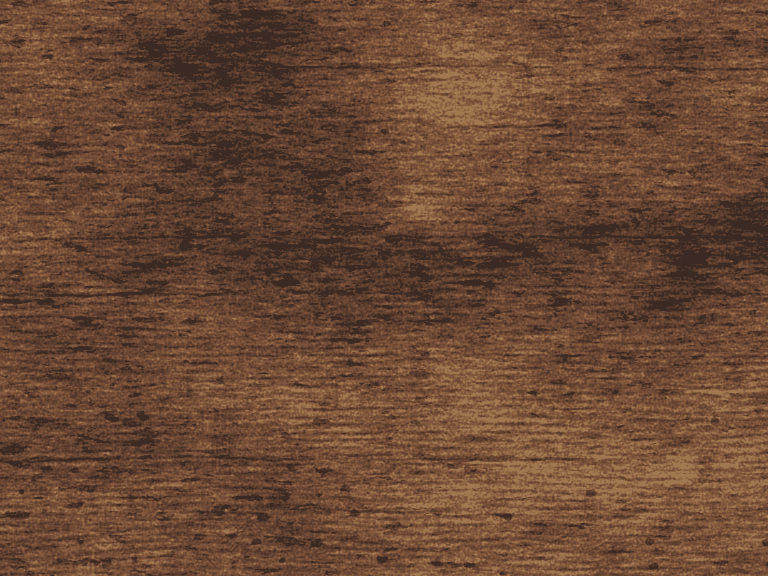
This texture is drawn by a WebGL 1 fragment shader. Its source:

```glsl
precision highp float;
// Rustic dark-stained wood board with horizontal grain, flaked stains, cracks and worm pits.

uniform vec2 u_resolution;

const float TAU = 6.2831853;
const vec3 CHAR_BROWN = vec3(0.23, 0.165, 0.137);
const vec3 DARK_BROWN = vec3(0.33, 0.22, 0.17);
const vec3 MID_BROWN = vec3(0.39, 0.26, 0.19);
const vec3 WARM_BROWN = vec3(0.47, 0.31, 0.22);
const vec3 LIGHT_BROWN = vec3(0.54, 0.37, 0.25);
const vec3 HONEY = vec3(0.63, 0.47, 0.31);

vec2 hash2(vec2 p) {
  vec3 q = fract(p.xyx * vec3(0.1031, 0.1030, 0.0973));
  q += dot(q, q.yzx + 33.33);
  return fract((q.xx + q.yz) * q.zy);
}

float cornerSlope(vec2 cell, vec2 offset) {
  return dot(hash2(cell) * 2.0 - 1.0, offset);
}

// Gradient noise, roughly -1 to 1
float noise(vec2 p) {
  vec2 i = floor(p), f = fract(p);
  vec2 w = f * f * f * (f * (f * 6.0 - 15.0) + 10.0);
  vec2 e = vec2(1.0, 0.0);
  float low = mix(cornerSlope(i, f), cornerSlope(i + e, f - e), w.x);
  float high = mix(cornerSlope(i + e.yx, f - e.yx), cornerSlope(i + e.xx, f - e.xx), w.x);
  return 1.8 * mix(low, high, w.y);
}

float fbm(vec2 p) {
  float sum = 0.0, amp = 0.5;
  for (int i = 0; i < 4; i++) {
    sum += amp * noise(p);
    p = p * 2.03 + 17.3;
    amp *= 0.5;
  }
  return sum;
}

float softBlob(vec2 p, vec2 centre, vec2 size) {
  vec2 d = (p - centre) / size;
  return exp(-dot(d, d));
}

// Broad light and dark stains over the board
float stainTone(vec2 uv) {
  vec2 q = uv + 0.13 * vec2(fbm(uv * 5.0), fbm(uv * 6.0 + 40.0));
  float dark = 0.42 * softBlob(q, vec2(0.27, 0.90), vec2(0.14, 0.10))
    + 0.32 * softBlob(q, vec2(0.34, 0.70), vec2(0.22, 0.09))
    + 0.42 * softBlob(q, vec2(0.52, 0.55), vec2(0.36, 0.07))
    + 0.45 * softBlob(q, vec2(0.95, 0.59), vec2(0.14, 0.10))
    + 0.28 * softBlob(q, vec2(0.16, 0.22), vec2(0.20, 0.10));
  float light = 0.34 * softBlob(q, vec2(0.62, 0.83), vec2(0.11, 0.10))
    + 0.34 * softBlob(q, vec2(0.56, 0.66), vec2(0.06, 0.06))
    + 0.24 * softBlob(q, vec2(0.75, 0.18), vec2(0.40, 0.16));
  return 0.57 + light - dark + 0.4 * fbm(uv * vec2(4.0, 8.0) + 9.0);
}

// Narrow dark ruled growth lines, strongest in the lower half
float growthLines(vec2 p) {
  float phase = p.y * 70.0 + 2.2 * fbm(p * vec2(1.2, 3.0)) + 0.12 * noise(p * vec2(9.0, 30.0));
  float crest = 0.5 + 0.5 * sin(TAU * phase);
  float strength = mix(0.26, 0.10, smoothstep(0.35, 0.6, p.y));
  return strength * (crest * crest - 0.375) * (0.85 + 0.6 * noise(p * vec2(6.0, 40.0)));
}

float fibres(vec2 p) {
  return 0.2 * noise(p * vec2(9.0, 120.0))
    + 0.38 * fbm(p * vec2(24.0, 90.0) + 5.0)
    + 0.25 * noise(p * vec2(90.0, 200.0))
    + 0.3 * noise(p * 231.7);
}

// Hair-thin short dark pores along the grain
float pores(vec2 p) {
  float n = noise(p * vec2(20.0, 150.0) + 31.0) + 0.35 * noise(p * vec2(75.0, 180.0));
  return smoothstep(0.28, 0.5, n);
}

// Dark ragged flakes, clustered where the stain is dark
float flakes(vec2 p, float stain) {
  vec2 q = p + 0.006 * vec2(noise(p * 55.0), 0.5 * noise(p * 60.0 + 8.0));
  float n = fbm(q * vec2(17.0, 62.0) + 3.0) + 0.13 * noise(p * vec2(75.0, 160.0));
  return smoothstep(0.24, 0.31, n + 0.4 * (0.46 - stain));
}

// Long thin cracks that fade in and out
float cracks(vec2 p) {
  float mask = 0.0;
  for (int i = 0; i < 7; i++) {
    float id = float(i);
    float wander = 0.012 * fbm(vec2(p.x * 3.0, id * 7.7)) + 0.002 * noise(vec2(p.x * 30.0, id * 3.3));
    float height = (id + hash2(vec2(id, 4.0)).x) / 7.0 + wander;
    float fade = smoothstep(-0.1, 0.25, noise(vec2(p.x * 2.5, id * 5.37)));
    mask = max(mask, fade * (1.0 - smoothstep(0.0008, 0.0035, abs(p.y - height))));
  }
  return mask;
}

// Small oval worm pits scattered over the lower part
float pits(vec2 p) {
  vec2 grid = p * vec2(19.0, 24.0);
  vec2 cell = floor(grid);
  vec2 centre = 0.3 + 0.4 * hash2(cell + 50.0);
  vec2 chance = hash2(cell + 90.0);
  float radius = mix(0.07, 0.17, chance.y);
  vec2 d = (fract(grid) - centre) * vec2(0.8, 1.0);
  float edge = length(d) + 0.09 * noise(p * 90.0) - radius;
  float present = step(chance.x, 0.2 * (1.0 - smoothstep(0.1, 0.42, p.y)));
  return present * (1.0 - smoothstep(-0.03, 0.03, edge));
}

vec3 woodColour(float tone) {
  float t = clamp(tone, 0.0, 1.0) * 5.0;
  vec3 c = mix(CHAR_BROWN, DARK_BROWN, clamp(t, 0.0, 1.0));
  c = mix(c, MID_BROWN, clamp(t - 1.0, 0.0, 1.0));
  c = mix(c, WARM_BROWN, clamp(t - 2.0, 0.0, 1.0));
  c = mix(c, LIGHT_BROWN, clamp(t - 3.0, 0.0, 1.0));
  return mix(c, HONEY, clamp(t - 4.0, 0.0, 1.0));
}

void main() {
  vec2 p = gl_FragCoord.xy / u_resolution.y;
  float stain = stainTone(gl_FragCoord.xy / u_resolution);
  float tone = stain - growthLines(p) + fibres(p);
  tone -= 0.24 * pores(p) + 0.4 * flakes(p, stain) + 0.4 * cracks(p) + 0.5 * pits(p);
  gl_FragColor = vec4(woodColour(tone), 1.0);
}
```
